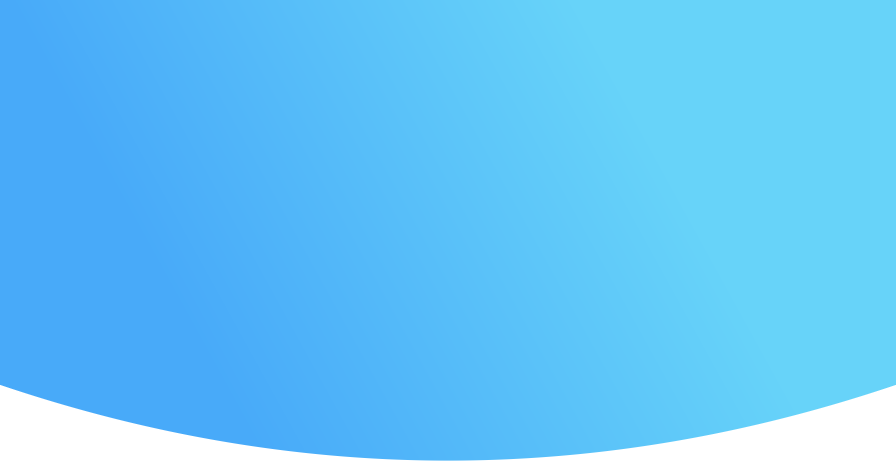
Reproduce this background procedurally as a WebGL 2 fragment shader.

```glsl
#version 300 es
precision highp float;
// Diagonal blue gradient panel with a bowed lower edge above a white base.

#define DEEP_BLUE  vec3(0.282, 0.667, 0.975)
#define LIGHT_CYAN vec3(0.404, 0.828, 0.978)
#define BASE_WHITE vec3(1.0)
#define RAMP_START 0.011   // ramp limits along the top edge, in canvas widths
#define RAMP_END   0.644
#define RAMP_SLANT 0.55    // sideways drift of the colour bands per unit of drop
#define BOW_LOW    0.003   // lowest point of the edge, in canvas heights
#define BOW_RISE   0.164   // extra height of the edge at both sides

uniform vec2 u_resolution;
out vec4 fragColor;

// Linear colour ramp across slanted bands.
vec3 diagonalGradient(vec2 uv, float aspect) {
    float along = uv.x - RAMP_SLANT * (1.0 - uv.y) / aspect;
    float t = clamp((along - RAMP_START) / (RAMP_END - RAMP_START), 0.0, 1.0);
    return mix(DEEP_BLUE, LIGHT_CYAN, t);
}

// Approximate signed distance to the parabolic edge, in canvas heights.
float bowDistance(vec2 uv, float aspect) {
    float x = 2.0 * uv.x - 1.0;
    float slope = 4.0 * BOW_RISE * x / aspect;
    return (uv.y - BOW_LOW - BOW_RISE * x * x) / sqrt(1.0 + slope * slope);
}

void main() {
    vec2 uv = gl_FragCoord.xy / u_resolution;
    float aspect = u_resolution.x / u_resolution.y;

    // Cover the white base with the panel, softened over one pixel.
    float panel = clamp(bowDistance(uv, aspect) * u_resolution.y + 0.5, 0.0, 1.0);
    vec3 color = mix(BASE_WHITE, diagonalGradient(uv, aspect), panel);
    fragColor = vec4(color, 1.0);
}
```
